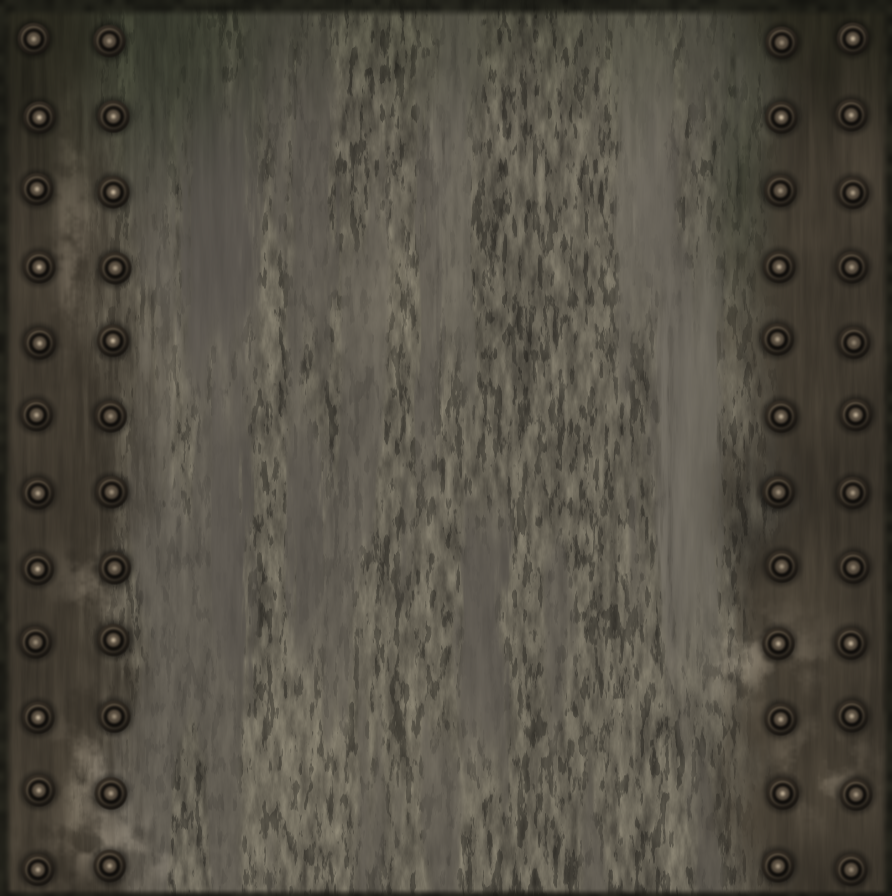
Reproduce this texture procedurally as a Shadertoy shader.

```glsl
// Weathered, vertically streaked metal plate with two riveted columns on each side.

float hash(vec2 p) {
    vec3 h = fract(vec3(p.xyx) * 0.1031);
    h += dot(h, h.yzx + 33.33);
    return fract((h.x + h.y) * h.z);
}

float noise(vec2 p) {
    vec2 cell = floor(p), f = fract(p);
    f = f * f * (3.0 - 2.0 * f);
    return mix(mix(hash(cell), hash(cell + vec2(1, 0)), f.x),
               mix(hash(cell + vec2(0, 1)), hash(cell + vec2(1, 1)), f.x), f.y);
}

float fbm(vec2 p) {
    float sum = 0.0, weight = 0.533;
    for (int i = 0; i < 4; i++) {
        sum += weight * noise(p);
        p = p * 2.03 + vec2(17.3, 9.1);
        weight *= 0.5;
    }
    return sum;
}

// Soft elliptical stain
float stain(vec2 p, vec2 center, vec2 radius) {
    vec2 d = (p - center) / radius;
    return exp(-dot(d, d));
}

// Upright band of smooth metal with ragged sides
float band(vec2 p, vec2 center, vec2 halfSize) {
    vec2 d = abs(p - center) / halfSize;
    return (1.0 - smoothstep(0.65, 1.2, d.x)) * (1.0 - smoothstep(0.4, 1.3, d.y));
}

vec3 plate(vec2 p) {
    float cloud = fbm(p * 9.0 + 4.0);
    float mottling = fbm(p * 32.0 + 21.0);
    float streak = fbm(p * vec2(42.0, 3.2));
    float fiber = fbm(p * vec2(145.0, 13.0) + 8.0);
    float bark = fbm(p * vec2(135.0, 42.0) + 31.0);
    vec2 w = p + vec2((fiber - 0.5) * 0.035, (streak - 0.5) * 0.25);

    // Worn center between dark side strips
    float center = smoothstep(0.08, 0.19, w.x + (cloud - 0.5) * 0.09)
                 * (1.0 - smoothstep(0.79, 0.89, w.x + (cloud - 0.5) * 0.10));
    vec3 side = vec3(0.245, 0.220, 0.180) * (0.62 + 0.42 * cloud + 0.34 * fiber);
    vec3 worn = vec3(0.395, 0.376, 0.327) * (0.76 + 0.30 * streak + 0.20 * fiber);

    // Smooth exposed metal
    float bare = band(w, vec2(0.245, 0.27), vec2(0.045, 0.20));
    bare = max(bare, 0.85 * band(w, vec2(0.255, 0.62), vec2(0.024, 0.20)));
    bare = max(bare, 0.75 * band(w, vec2(0.345, 0.62), vec2(0.023, 0.16)));
    bare = max(bare, 0.80 * band(w, vec2(0.540, 0.73), vec2(0.028, 0.15)));
    bare = max(bare, 0.65 * band(w, vec2(0.480, 0.35), vec2(0.014, 0.24)));
    bare = max(bare, 0.65 * band(w, vec2(0.350, 0.18), vec2(0.024, 0.20)));
    bare = max(bare, 0.55 * smoothstep(0.52, 0.66, fbm(p * vec2(24.0, 3.0) + 53.0)));
    float pale = band(w, vec2(0.775, 0.50), vec2(0.034, 0.25));
    pale = max(pale, 0.75 * band(w, vec2(0.720, 0.21), vec2(0.033, 0.19)));
    pale = max(pale, 0.60 * band(w, vec2(0.510, 0.24), vec2(0.022, 0.18)));

    // Peeling grain and dark pits
    float rough = 1.0 - 0.85 * max(bare, pale);
    worn += rough * vec3(0.29, 0.28, 0.24) * (bark - 0.49);
    worn *= 1.0 - 0.30 * rough * smoothstep(0.54, 0.68, fbm(p * vec2(175.0, 48.0) + 72.0));
    worn = mix(worn, vec3(0.335, 0.316, 0.294) * (0.92 + 0.16 * fiber), bare * 0.85);
    worn = mix(worn, vec3(0.445, 0.425, 0.385) * (0.91 + 0.18 * fiber), pale * 0.75);
    worn += vec3(0.055, 0.052, 0.042) * (stain(p, vec2(0.43, 0.33), vec2(0.07, 0.08))
          + stain(p, vec2(0.17, 0.42), vec2(0.05, 0.10))
          + 0.7 * stain(p, vec2(0.43, 0.84), vec2(0.20, 0.12)));
    vec3 color = mix(side, worn, center);

    // Scuffs beside the rivets
    float scuff = stain(p, vec2(0.11, 0.65), vec2(0.045, 0.035))
                + stain(p, vec2(0.10, 0.86), vec2(0.035, 0.075))
                + stain(p, vec2(0.14, 0.95), vec2(0.09, 0.035))
                + stain(p, vec2(0.92, 0.86), vec2(0.055, 0.045))
                + stain(p, vec2(0.85, 0.73), vec2(0.07, 0.05))
                + stain(p, vec2(0.08, 0.25), vec2(0.02, 0.12));
    color += scuff * vec3(0.17, 0.16, 0.145) * smoothstep(0.35, 0.72, mottling);

    // Corrosion and green grime running down from the top
    color *= 1.0 - 0.30 * stain(p, vec2(0.84, 0.58), vec2(0.035, 0.08)) * (0.5 + cloud);
    float reach = 0.05 + 0.26 * streak + 0.10 * smoothstep(0.22, 0.05, abs(p.x - 0.06));
    float grime = 1.0 - smoothstep(0.0, reach, p.y);
    float corner = 1.0 - smoothstep(0.12, 0.38, p.x) + smoothstep(0.78, 0.90, p.x);
    color *= mix(vec3(1.0), vec3(0.62, 0.66, 0.59), grime * (0.55 + 0.45 * corner));
    float moss = stain(p, vec2(0.19, 0.06), vec2(0.10, 0.12))
               + stain(p, vec2(0.83, 0.19), vec2(0.035, 0.14));
    return mix(color, vec3(0.20, 0.215, 0.165) * (0.7 + 0.6 * fiber), min(moss, 1.0) * 0.55);
}

// Domed rivet in a dark socket with a thin washer rim
vec3 rivet(vec3 color, vec2 offset, float seed) {
    float r = length(offset) / 0.0185;
    float light = dot(offset / 0.0185, vec2(-0.35, -0.75));
    color *= 1.0 - 0.50 * (1.0 - smoothstep(0.75, 1.45, r));
    vec3 metal = vec3(0.145, 0.125, 0.100) * (1.0 + 0.45 * light);
    metal += vec3(0.15, 0.135, 0.11) * exp(-pow((r - 0.72) / 0.09, 2.0)) * (0.55 + 0.35 * light);
    metal += vec3(0.17, 0.15, 0.125) * (1.0 - smoothstep(0.28, 0.50, r));
    metal *= 1.0 - 0.45 * exp(-pow((r - 0.53) / 0.09, 2.0));
    metal += vec3(0.36, 0.34, 0.30) * exp(-r * r * 32.0) * (0.55 + 0.65 * seed);
    return mix(color, metal, 1.0 - smoothstep(0.88, 1.06, r));
}

void mainImage(out vec4 fragColor, in vec2 fragCoord) {
    vec2 p = fragCoord / iResolution.xy;
    p.y = 1.0 - p.y; // measured down from the top
    vec3 color = plate(p);

    // Nearest rivet in each slightly irregular column
    vec4 columns = vec4(0.041, 0.126, 0.874, 0.957);
    float row = clamp(floor((p.y - 0.0456) / 0.0839 + 0.5), 0.0, 11.0);
    for (int i = 0; i < 4; i++) {
        vec2 id = vec2(float(i) + 3.0, row + 5.0);
        vec2 jitter = vec2(hash(id), hash(id + 40.0)) - 0.5;
        vec2 offset = p - vec2(columns[i], 0.0456 + row * 0.0839) - jitter * vec2(0.007, 0.005);
        offset.x *= iResolution.x / iResolution.y;
        color = rivet(color, offset, hash(id + 80.0));
    }

    // Dark border, heaviest along the top
    float rim = smoothstep(0.004, 0.016, p.x) * smoothstep(0.002, 0.014, 1.0 - p.x)
              * smoothstep(0.008, 0.020, p.y) * smoothstep(0.0, 0.009, 1.0 - p.y);
    color = mix(vec3(0.105, 0.105, 0.080) * (0.7 + 0.6 * noise(p * 90.0)), color, 0.12 + 0.88 * rim);
    fragColor = vec4(color, 1.0);
}
```
